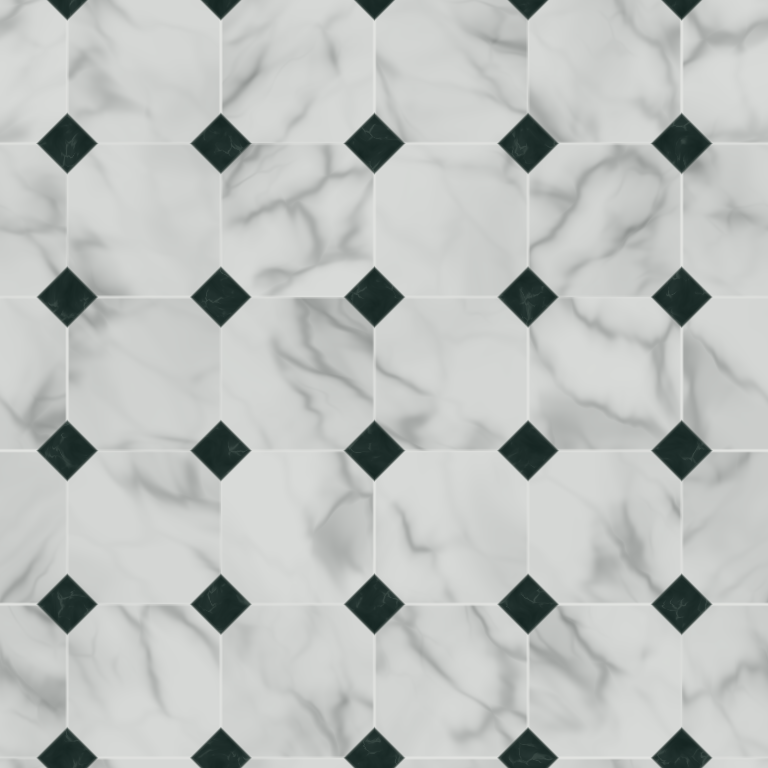
A Shadertoy shader for this pattern:

```glsl
// Marble floor: pale veined square tiles with dark green diamonds at their corners.
// Veins are warped cellular borders, clouds are layered sines; every tile and inset
// is seeded by its index modulo the repeat count, so the whole canvas wraps.

#define REPEATS 5.0
#define GRID_SHIFT vec2(0.438, 0.066)
#define DIAMOND_RADIUS 0.197
#define RIM_WIDTH 0.012
#define GROUT_HALF_WIDTH 0.009
#define VEIN_SCALE vec2(1.25, 2.5)
#define VEIN_DEPTH 0.17
#define CLOUD_DEPTH 0.05
#define MARBLE_COLOR vec3(0.838, 0.846, 0.838)
#define GROUT_COLOR vec3(0.89, 0.895, 0.885)
#define STONE_COLOR vec3(0.115, 0.175, 0.163)
#define STONE_FLECK vec3(0.27, 0.33, 0.31)

vec2 hash2(vec2 p) {
    vec3 q = fract(p.xyx * vec3(0.1031, 0.1030, 0.0973));
    q += dot(q, q.yzx + 33.33);
    return fract((q.xx + q.yz) * q.zy);
}

// Random pair for a grid index, repeating with the canvas
vec2 cellSeed(vec2 id, float salt) {
    return hash2(mod(id, REPEATS) * 7.0 + salt);
}

mat2 rotation(float angle) {
    float c = cos(angle), s = sin(angle);
    return mat2(c, -s, s, c);
}

// Layered, self-warped sines, roughly -1 to 1
float layeredSines(vec2 p) {
    float sum = 0.0, weight = 0.55;
    for (int i = 0; i < 5; i++) {
        p = rotation(0.65) * p * 1.75 + 1.3;
        p += 0.6 * sin(p.yx * 0.9 + vec2(0.4, 2.1));
        sum += weight * sin(p.x) * sin(p.y);
        weight *= 0.58;
    }
    return sum;
}

// Gap between the two nearest cellular points: zero along cell borders
float cellBorder(vec2 p) {
    vec2 base = floor(p);
    float nearest = 8.0, second = 8.0;
    for (int y = -1; y <= 1; y++)
    for (int x = -1; x <= 1; x++) {
        vec2 cell = base + vec2(x, y);
        float d = length(cell + hash2(cell) - p);
        second = min(second, max(nearest, d));
        nearest = min(nearest, d);
    }
    return second - nearest;
}

vec3 marble(vec2 local, vec2 id) {
    vec2 seed = cellSeed(id, 3.0), look = cellSeed(id, 51.0);
    vec2 p = local + floor(seed * 40.0) + seed.yx;

    // Most tiles run down to the right, some the other way
    float angle = (look.x < 0.28 ? 0.75 : -0.8) + (look.y - 0.5) * 0.5;
    vec2 along = rotation(angle) * p;
    vec2 warp = vec2(layeredSines(p * 1.3), layeredSines(p * 1.3 + 17.0));
    vec2 q = along * VEIN_SCALE + warp * 0.42;

    float cloud = layeredSines(p * 0.9 + 5.0);
    float mask = smoothstep(-0.15, 0.5, layeredSines(along * vec2(1.0, 1.4) + 9.0));
    float border = cellBorder(q);
    float thin = cellBorder(q * 1.9 + 23.0);

    float veins = 0.55 * exp(-70.0 * border * border) + 0.4 * exp(-7.0 * border * border);
    veins = veins * mask + 0.3 * exp(-60.0 * thin * thin) * mask * smoothstep(-0.2, 0.5, cloud);
    veins += 0.1 * exp(-40.0 * border * border);

    float shade = CLOUD_DEPTH * smoothstep(-0.3, 0.7, cloud) + VEIN_DEPTH * veins;
    shade += 0.022 * (look.y - 0.5);
    return MARBLE_COLOR - shade * vec3(1.02, 1.0, 1.0);
}

vec3 darkStone(vec2 local, vec2 id) {
    vec2 p = local * 9.0 + cellSeed(id, 19.0) * 30.0;
    float mottle = layeredSines(p);
    float border = cellBorder(p * 1.2 + mottle * 0.5);
    float fleck = exp(-60.0 * border * border) * smoothstep(0.0, 0.6, mottle);
    return mix(STONE_COLOR + 0.035 * mottle, STONE_FLECK, 0.6 * fleck);
}

// Joint coverage, with its own strength on each tile edge
float joint(float distanceToLine, vec2 edgeId, float salt, float soften) {
    float strength = mix(0.25, 0.95, cellSeed(edgeId, salt).x);
    return strength * (1.0 - smoothstep(GROUT_HALF_WIDTH - soften, GROUT_HALF_WIDTH + soften, distanceToLine));
}

void mainImage(out vec4 fragColor, in vec2 fragCoord) {
    vec2 p = fragCoord / iResolution.xy * REPEATS - GRID_SHIFT;
    float soften = max(0.008, REPEATS / min(iResolution.x, iResolution.y));
    vec2 tile = floor(p), corner = floor(p + 0.5);
    vec2 fromCorner = p - corner;

    // Tiles and joints
    vec3 color = marble(p - tile, tile);
    float grout = max(joint(abs(fromCorner.x), vec2(corner.x, tile.y), 71.0, soften),
                      joint(abs(fromCorner.y), vec2(tile.x, corner.y), 97.0, soften));
    color = mix(color, GROUT_COLOR, grout);

    // Corner insets with a thin worn rim
    float diamond = (abs(fromCorner.x) + abs(fromCorner.y) - DIAMOND_RADIUS) * 0.7071;
    vec3 stone = darkStone(fromCorner, corner);
    stone = mix(stone, vec3(0.36, 0.40, 0.38), 0.55 * smoothstep(-RIM_WIDTH - soften, 0.0, diamond));
    color = mix(color, stone, 1.0 - smoothstep(-soften, soften, diamond));

    fragColor = vec4(color, 1.0);
}
```
